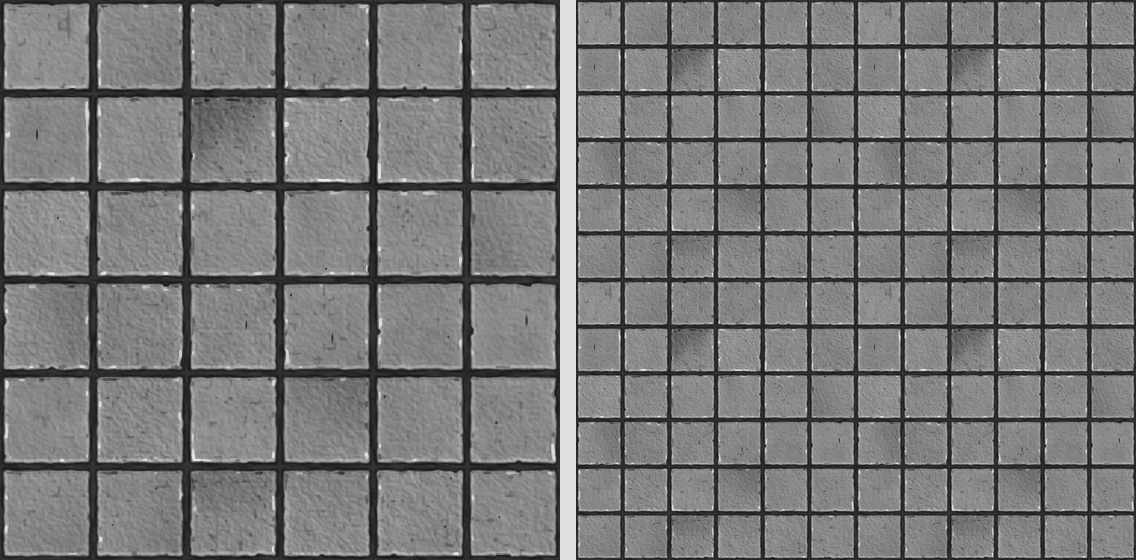
Left, the tile; right, the same tile 2 across and 2 down.
Write a WebGL 1 fragment shader that draws this texture.

```glsl
precision highp float;

// Six by six square grey stone tiles set in dark grout, worn at the edges.
// A rounded-box distance per cell shapes tile, bevel and joint; wrapping
// value noise adds embossed grain, specks, chips and stains.

uniform vec2 u_resolution;

const float TILES = 6.0;

float hash(vec2 p) {
  vec3 a = fract(p.xyx * vec3(0.1031, 0.1030, 0.0973));
  a += dot(a, a.yzx + 33.33);
  return fract((a.x + a.y) * a.z);
}

// Value noise over the canvas with a whole number of cells on each axis
float noise(vec2 uv, vec2 cells, float seed) {
  vec2 p = uv * cells;
  vec2 i = floor(p), f = fract(p);
  f = f * f * (3.0 - 2.0 * f);
  vec2 lo = mod(i, cells) + seed;
  vec2 hi = mod(i + 1.0, cells) + seed;
  return mix(mix(hash(lo), hash(vec2(hi.x, lo.y)), f.x),
             mix(hash(vec2(lo.x, hi.y)), hash(hi), f.x), f.y);
}

float clouds(vec2 uv) {
  return 0.5 * noise(uv, vec2(18.0), 3.0) + 0.3 * noise(uv, vec2(42.0), 7.0)
       + 0.2 * noise(uv, vec2(96.0), 11.0);
}

float relief(vec2 uv) {
  return 0.45 * noise(uv, vec2(105.0), 17.0) + 0.55 * noise(uv, vec2(190.0), 23.0);
}

// Rounded square, negative inside
float tileDistance(vec2 q) {
  vec2 b = abs(q) - 0.432;
  return length(max(b, 0.0)) + min(max(b.x, b.y), 0.0) - 0.026;
}

// Sparse deep holes, some drawn out into short vertical nicks
float pits(vec2 q, vec2 id) {
  float depth = 0.0;
  for (int k = 0; k < 4; k++) {
    vec2 key = id + 13.0 * float(k) + 41.0;
    vec2 at = 0.8 * vec2(hash(key), hash(key + 5.3)) - 0.4;
    float size = mix(0.009, 0.02, hash(key + 9.1));
    float stretch = hash(key + 2.7) > 0.8 ? 0.22 : 0.8;
    float r = length((q - at) * vec2(1.0, stretch));
    depth += step(0.86, hash(key + 21.9)) * smoothstep(size, size * 0.3, r);
  }
  return min(depth, 1.0);
}

void main() {
  vec2 uv = gl_FragCoord.xy / u_resolution;
  vec2 cell = uv * TILES;
  vec2 id = floor(cell), q = fract(cell) - 0.5;
  bool sideJoint = abs(q.x) > abs(q.y);

  // Ragged outline with small bites
  float d = tileDistance(q);
  d += 0.018 * (noise(uv, vec2(78.0), 31.0) - 0.5);
  d += 0.022 * smoothstep(0.78, 0.95, noise(uv, vec2(54.0), 37.0));
  float tile = smoothstep(0.012, -0.016, d);

  // Stone face: tone per tile, mottling, embossed grain, specks
  float grain = relief(uv) - relief(uv - vec2(0.0022, 0.0018));
  float cloud = clouds(uv);
  float face = 0.535 + 0.035 * (hash(id + 50.0) - 0.5) + 0.09 * (cloud - 0.5);
  face += grain * mix(0.14, 0.26, hash(id + 60.0));
  face -= 0.13 * smoothstep(0.8, 0.97, noise(uv, vec2(114.0), 43.0))
               * mix(0.3, 1.0, hash(id + 64.0));

  // Dark stain gathering at one side of some tiles
  float angle = 6.2832 * hash(id + 70.0);
  float side = dot(q, vec2(cos(angle), sin(angle)));
  float stain = pow(hash(id + 80.0), 4.0);
  face -= 0.27 * stain * smoothstep(-0.15, 0.6, side + 0.9 * (cloud - 0.4));
  face = mix(face, 0.16, 0.85 * pits(q, id));

  // Bevel: pale band, bright lower and left lips, shaded top
  float band = smoothstep(-0.095, -0.06, d);
  float lip = smoothstep(-0.05, -0.03, d) * smoothstep(-0.006, -0.02, d);
  float facing = sideJoint ? (q.x < 0.0 ? 0.7 : 0.45) : (q.y < 0.0 ? 1.0 : -0.5);
  face += band * 0.028 + lip * facing * 0.10;
  face -= 0.05 * smoothstep(0.012, 0.0, abs(d + 0.058)) * noise(uv, vec2(60.0), 47.0);

  // White chips and dark scuffs strung along the rim
  vec2 along = sideJoint ? vec2(90.0, 54.0) : vec2(54.0, 90.0);
  float wear = noise(uv, along, 53.0);
  float rim = smoothstep(-0.058, -0.04, d) * smoothstep(-0.004, -0.018, d);
  face += 0.24 * rim * smoothstep(0.8, 0.92, wear);
  face -= 0.20 * rim * smoothstep(0.2, 0.06, wear);

  // Grout: streaks along the joint, deepest beside the tiles
  vec2 streak = sideJoint ? vec2(288.0, 48.0) : vec2(48.0, 288.0);
  float grout = 0.085 + 0.09 * noise(uv, streak, 59.0);
  grout += 0.05 * smoothstep(0.012, 0.038, d) + 0.05 * grain;

  gl_FragColor = vec4(vec3(clamp(mix(grout, face, tile), 0.0, 1.0)), 1.0);
}
```
